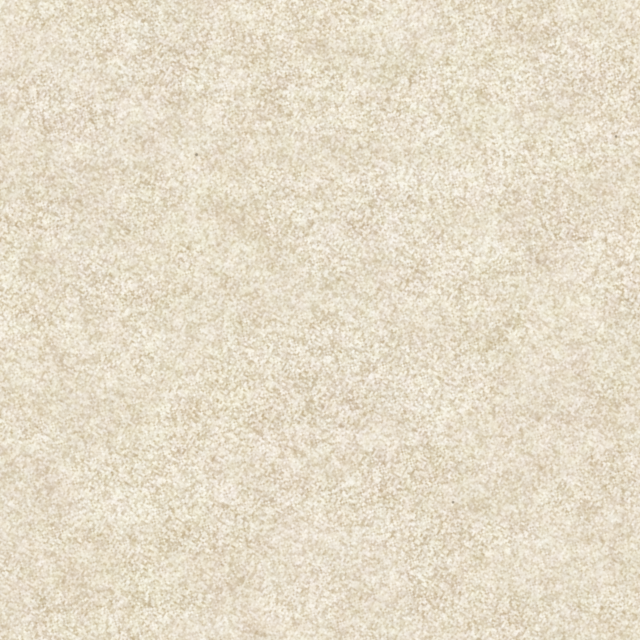
This texture is drawn by a Shadertoy shader. Its source:

```glsl
#define GRAIN_SCALE 330.0
#define PEBBLE_SCALE 150.0
#define MOTTLE_SCALE 17.0
#define GRAIN_AMOUNT 0.88
#define PEBBLE_AMOUNT 0.56
#define MOTTLE_AMOUNT 0.62
#define MEAN_TONE 0.68
#define TINT_AMOUNT 0.03
#define SPECK_COUNT 3
#define TAN vec3(0.795, 0.730, 0.615)
#define CREAM vec3(0.950, 0.924, 0.862)

float hash(vec2 cell) {
    uvec2 q = uvec2(ivec2(cell) + 32768) * uvec2(1597334673u, 3812015801u);
    uint n = (q.x ^ q.y) * 1597334673u;
    n = (n ^ (n >> 15)) * 2246822519u;
    n ^= n >> 13;
    return float(n >> 8) / 16777216.0;
}

vec2 hash2(vec2 cell) {
    return vec2(hash(cell), hash(cell + vec2(517.0, 293.0)));
}

// Smooth value noise, centred on zero
float noise(vec2 p) {
    vec2 cell = floor(p), f = fract(p);
    f = f * f * (3.0 - 2.0 * f);
    float low = mix(hash(cell), hash(cell + vec2(1, 0)), f.x);
    float high = mix(hash(cell + vec2(0, 1)), hash(cell + vec2(1, 1)), f.x);
    return mix(low, high, f.y) - 0.5;
}

// Octaves turned against each other to hide the lattice
float mottle(vec2 p) {
    const mat2 turn = mat2(0.8, 0.6, -0.6, 0.8);
    float sum = 0.0, weight = 0.26;
    for (int i = 0; i < 4; i++) {
        sum += weight * noise(p);
        p = turn * p * 1.9 + 17.3;
        weight *= 1.2;
    }
    return sum;
}

// Pale rounded grains with darker gaps, centred on zero
float pebbles(vec2 p) {
    vec2 cell = floor(p);
    float nearest = 2.0;
    for (int y = -1; y <= 1; y++)
        for (int x = -1; x <= 1; x++) {
            vec2 neighbour = cell + vec2(x, y);
            nearest = min(nearest, distance(p, neighbour + hash2(neighbour)));
        }
    return 0.48 - nearest;
}

void mainImage(out vec4 fragColor, in vec2 fragCoord) {
    vec2 uv = fragCoord / iResolution.y;
    float pixel = 1.0 / iResolution.y;

    // Small blotches, slightly wider than tall
    vec2 stretched = uv * vec2(0.85, 1.15);
    float blotch = mottle(stretched * MOTTLE_SCALE);
    float cloud = noise(uv * 3.1 + 40.0);
    float worn = smoothstep(-0.25, 0.3, noise(stretched * 16.0 + 80.0) + 0.5 * cloud);

    // Fine grain, rougher in worn areas
    vec2 warp = 0.003 * vec2(noise(uv * 70.0), noise(uv * 70.0 + 60.0));
    const mat2 turn = mat2(0.87, 0.5, -0.5, 0.87);
    float grain = noise(turn * uv * GRAIN_SCALE + 11.0)
                + 0.4 * noise(uv * GRAIN_SCALE * 0.57 + 130.0);
    float pebble = pebbles((uv + warp) * PEBBLE_SCALE);
    float rough = GRAIN_AMOUNT * grain + PEBBLE_AMOUNT * pebble;

    float tone = MEAN_TONE + MOTTLE_AMOUNT * blotch + 0.06 * cloud
               + rough * mix(0.85, 1.15, worn);
    tone = tone > 0.8 ? 0.8 + 0.75 * (tone - 0.8) : tone;
    vec3 color = mix(TAN, CREAM, clamp(tone, -0.15, 1.2));

    // Drift between rosy and olive, and between warm and grey
    float rosy = 0.4 * noise(uv * 9.0 + 200.0) + noise(uv * 47.0 + 90.0);
    float grey = 0.4 * noise(uv * 8.0 + 300.0) + noise(uv * 110.0 + 150.0);
    color += TINT_AMOUNT * (rosy * vec3(0.3, -0.2, 0.2) + grey * vec3(-0.1, 0.0, 1.0));

    // Rare tiny dark specks
    for (int i = 0; i < SPECK_COUNT; i++) {
        vec2 center = hash2(vec2(i, 71));
        float radius = mix(0.0008, 0.0022, hash(vec2(i, 19)));
        float speck = 1.0 - smoothstep(radius - pixel, radius + pixel, distance(uv, center));
        color = mix(color, TAN * 0.65, 0.7 * speck);
    }

    fragColor = vec4(clamp(color, 0.0, 1.0), 1.0);
}
```
